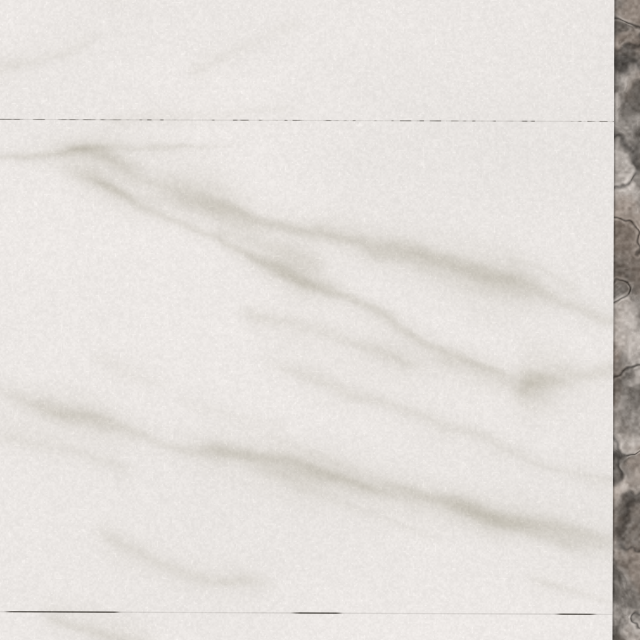
This texture is drawn by a three.js fragment shader. Its source:

```glsl
varying vec2 vUv;

#define MARBLE_LIGHT vec3(0.938, 0.921, 0.910)
#define MARBLE_SHADE vec3(0.892, 0.879, 0.866)
#define VEIN_COLOR vec3(0.700, 0.680, 0.625)
#define STONE_DARK vec3(0.370, 0.350, 0.330)
#define STONE_LIGHT vec3(0.750, 0.720, 0.695)
#define STONE_WARM vec3(0.540, 0.480, 0.435)
#define JOINT_COLOR vec3(0.300, 0.285, 0.265)
#define VEIN_STRENGTH 0.60
#define VEIN_WARP 0.050
#define GRAIN 0.055
#define STREAKS 16
#define STONE_SCALE 19.0

float hash(vec2 p) {
  vec3 q = fract(p.xyx * 0.1031);
  q += dot(q, q.yzx + 33.33);
  return fract((q.x + q.y) * q.z);
}

float noise(vec2 p) {
  vec2 i = floor(p), f = fract(p);
  f = f * f * (3.0 - 2.0 * f);
  return mix(mix(hash(i), hash(i + vec2(1.0, 0.0)), f.x),
             mix(hash(i + vec2(0.0, 1.0)), hash(i + 1.0), f.x), f.y);
}

float fbm(vec2 p) {
  float sum = 0.0, amp = 0.533;
  for (int i = 0; i < 4; i++) {
    sum += amp * noise(p);
    p = mat2(1.6, 1.2, -1.2, 1.6) * p + 7.3;
    amp *= 0.5;
  }
  return sum;
}

// Soft vein from a to b with a narrow core, a wide halo and fading ends
float vein(vec2 p, vec2 a, vec2 b, float bend, float width) {
  float t = (p.x - a.x) / (b.x - a.x);
  float d = p.y - mix(a.y, b.y, t) - bend * sin(6.2832 * t);
  float patches = noise(vec2(p.x * 9.0, p.y * 6.0) + a * 40.0);
  float w = width * (0.45 + 1.1 * patches);
  float body = 0.65 * exp(-d * d / (w * w)) + 0.35 * exp(-d * d / (9.0 * w * w));
  float ends = smoothstep(0.0, 0.15, t) * (1.0 - smoothstep(0.8, 1.0, t));
  return body * ends * (0.4 + 0.8 * patches);
}

// Main diagonal veins, then scattered faint streaks
float veins(vec2 p) {
  vec2 q = p;
  q.y += VEIN_WARP * (fbm(p * vec2(7.0, 10.0) + 3.0) - 0.5);
  float v = vein(q, vec2(0.07, 0.745), vec2(0.90, 0.36), 0.006, 0.011);
  v += 0.8 * vein(q, vec2(0.05, 0.790), vec2(1.08, 0.455), -0.012, 0.011);
  v += 0.9 * vein(q, vec2(-0.08, 0.415), vec2(1.10, 0.105), -0.012, 0.012);
  v += 0.45 * vein(q, vec2(0.38, 0.440), vec2(1.05, 0.225), 0.005, 0.009);
  v += 0.6 * vein(q, vec2(-0.1, 0.745), vec2(0.40, 0.775), 0.005, 0.006);
  v += 0.8 * vein(q, vec2(0.79, 0.385), vec2(1.06, 0.455), 0.004, 0.015);
  for (int i = 0; i < STREAKS; i++) {
    float k = float(i);
    vec2 a = vec2(hash(vec2(k, 3.7)) * 0.95 - 0.1, (k + hash(vec2(k, 8.1))) / float(STREAKS));
    float len = 0.12 + 0.28 * hash(vec2(k, 5.3));
    float slope = mix(-0.28, 0.32, smoothstep(0.72, 0.86, a.y));
    float strength = 0.15 + 0.35 * hash(vec2(k, 9.9));
    v += strength * vein(q, a, a + vec2(len, len * slope), 0.004, 0.009);
  }
  float fibre = noise(vec2(p.x * 6.0 - p.y * 2.0, (p.y + 0.38 * p.x) * 75.0));
  return v * (0.7 + 0.5 * fibre);
}

vec3 marble(vec2 p) {
  float cloud = fbm(p * vec2(3.0, 5.0) + 11.0);
  float shade = 0.37 + 0.24 * (p.x - 0.5) + 0.12 * (p.y - 0.5) + 0.75 * (cloud - 0.5);
  vec3 color = mix(MARBLE_LIGHT, MARBLE_SHADE, clamp(shade, 0.0, 1.0));
  return mix(color, VEIN_COLOR, min(VEIN_STRENGTH * veins(p), 0.8));
}

// Mottled rough stone with dark curling cracks and pale rims
vec3 stone(vec2 p) {
  vec2 q = p * STONE_SCALE;
  q += 1.6 * vec2(fbm(q * 0.8), fbm(q * 0.8 + 19.0));
  float tone = smoothstep(0.22, 0.78, fbm(q * 1.3));
  float ridge = abs(noise(q + 5.0) - 0.5);
  vec3 color = mix(STONE_DARK, STONE_LIGHT, tone);
  color = mix(color, STONE_WARM, 0.55 * smoothstep(0.5, 0.75, fbm(q * 0.6 + 31.0)));
  color += 0.07 * smoothstep(0.04, 0.09, ridge) * (1.0 - smoothstep(0.09, 0.18, ridge));
  color *= 1.0 - 0.3 * (1.0 - smoothstep(0.0, 0.06, ridge));
  return color + 0.12 * (noise(p * 190.0) - 0.5);
}

float line(float d, float halfWidth) {
  return 1.0 - smoothstep(halfWidth - 0.0008, halfWidth + 0.0008, abs(d));
}

void main() {
  vec2 p = vUv;
  vec3 color = marble(p);

  // Dotted upper joint and dashed lower joint
  float dots = 0.10 + 0.40 * smoothstep(0.45, 0.9, noise(vec2(p.x * 150.0, 2.0)));
  color = mix(color, JOINT_COLOR, dots * line(p.y - 0.8135 + 0.0035 * p.x, 0.0010));
  float dashHalf = mix(0.22, 0.07, smoothstep(0.1, 0.6, p.x));
  float dash = 1.0 - smoothstep(dashHalf - 0.02, dashHalf + 0.02, abs(fract(p.x / 0.4 + 0.25) - 0.5));
  color = mix(color, JOINT_COLOR, (0.12 + 0.7 * dash) * line(p.y - 0.0443 + 0.0045 * p.x, 0.0011));

  // Stone strip behind the slightly slanted slab edge
  float edge = p.x - 0.957 - 0.003 * p.y;
  vec3 strip = stone(p) * (1.0 - 0.25 * (1.0 - smoothstep(0.0, 0.005, edge)));
  color = mix(color, strip, smoothstep(-0.001, 0.001, edge));

  // Fine grain with sparse bright specks
  float grain = 0.6 * noise(p * 370.0) + 0.4 * noise(p * 210.0 + 50.0) - 0.5;
  float speck = smoothstep(0.82, 0.98, noise(p * 260.0 + 90.0));
  gl_FragColor = vec4(color + GRAIN * grain + 0.025 * speck, 1.0);
}
```
